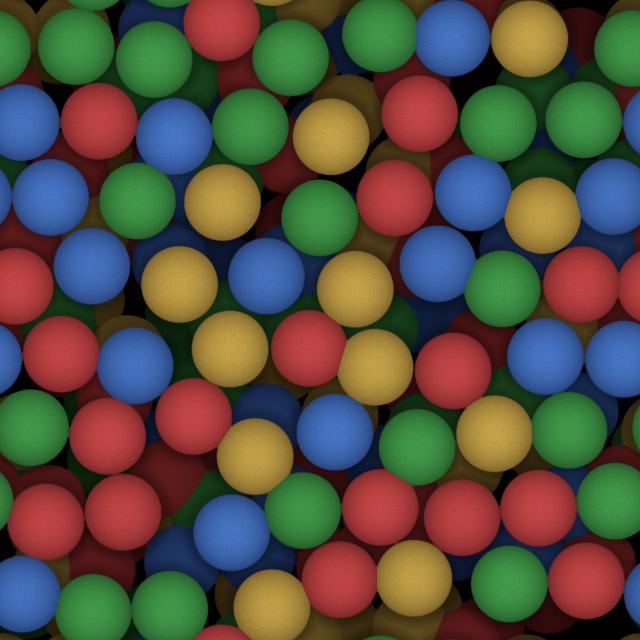
Reproduce this pattern procedurally as a WebGL 1 fragment shader.

```glsl
precision highp float;
uniform vec2 u_resolution;

const float CELLS = 8.0;         // balls per side in each layer, even so rows wrap
const float RADIUS = 0.48;       // ball radius, in cells
const float SPACING = 0.99;      // wanted distance between ball centres, in cells
const float JITTER = 0.62;       // random shift of a ball, in cells
const float LAYER_DROP = 1.15;   // depth between layers, in radii
const float DROP_SPREAD = 0.5;   // random extra depth in the lower layers
const float FALLOFF = 0.7;       // loss of light with depth
const float AMBIENT = 0.2;       // light left at the bottom
const float DEEPEN = 0.15;       // gain of saturation with depth
const float CONTACT = 0.7;       // light right beside a ball of the top layer
const float CONTACT_WIDTH = 0.2; // reach of that shadow, in cells
const float GRAIN = 480.0;       // surface specks per side
const float GRAIN_DEPTH = 0.05;

const vec3 RED = vec3(0.77, 0.275, 0.28);
const vec3 YELLOW = vec3(0.77, 0.63, 0.285);
const vec3 BLUE = vec3(0.28, 0.455, 0.77);
const vec3 GREEN = vec3(0.26, 0.605, 0.29);
const vec3 FLOOR = vec3(0.06, 0.07, 0.06);

vec2 hash2(vec2 p) {
  vec2 q = vec2(dot(p, vec2(127.1, 311.7)), dot(p, vec2(269.5, 183.3)));
  return fract(sin(q) * 43758.55);
}

// Random pair of a cell, repeating across the canvas edges
vec2 cellRandom(vec2 cell, float seed) {
  return hash2(mod(cell, CELLS) + seed * 13.0);
}

// Staggered, jittered ball centre
vec2 seat(vec2 cell, float layer) {
  float stagger = 0.5 * mod(cell.y, 2.0) - 0.25;
  vec2 shift = (cellRandom(cell, layer + 1.0) - 0.5) * JITTER;
  return cell + 0.5 + vec2(stagger, 0.0) + shift;
}

// Half the overlap of two balls, pointing away from the other
vec2 repel(vec2 centre, vec2 other) {
  vec2 away = centre - other;
  float d = max(length(away), 0.001);
  return away / d * max(SPACING - d, 0.0) * 0.5;
}

// Two rounds of pushing overlapping balls apart
vec2 nudge(vec2 cell) {
  vec2 home = seat(cell, 0.0);
  vec2 push = vec2(0.0);
  for (int j = -1; j <= 1; j++)
    for (int i = -1; i <= 1; i++)
      push += repel(home, seat(cell + vec2(i, j), 0.0));
  return home + push;
}

vec2 settle(vec2 cell) {
  vec2 home = nudge(cell);
  vec2 push = vec2(0.0);
  for (int j = -1; j <= 1; j++)
    for (int i = -1; i <= 1; i++)
      if (i != 0 || j != 0) push += repel(home, nudge(cell + vec2(i, j)));
  return home + push;
}

vec3 ballColour(float pick) {
  if (pick < 0.25) return RED;
  if (pick < 0.5) return YELLOW;
  return pick < 0.76 ? BLUE : GREEN;
}

// Colour dimmed and deepened by its height; 1 is the top of the pile
vec3 shade(vec4 hit, float contact) {
  float depth = max(1.0 - hit.w, 0.0);
  float light = mix(AMBIENT, 1.0, exp(-FALLOFF * depth));
  light *= mix(1.0, contact, smoothstep(0.9, 1.3, depth));
  return light * pow(hit.rgb, vec3(1.0 + DEEPEN * depth));
}

void main() {
  vec2 uv = gl_FragCoord.xy / u_resolution;
  float pixel = CELLS / min(u_resolution.x, u_resolution.y);
  vec4 front = vec4(FLOOR, -9.0);  // rgb and height
  vec4 back = front;
  float cover = 1.0;
  float gap = 1.0;

  // Keep the two highest balls under this point
  for (int k = 0; k < 3; k++) {
    float layer = float(k);
    vec2 p = uv * CELLS + layer * vec2(0.37, 0.61);
    for (int j = -1; j <= 1; j++)
      for (int i = -1; i <= 1; i++) {
        vec2 cell = floor(p) + vec2(i, j);
        vec2 centre = seat(cell, layer);
        if (distance(p, centre) > 1.2) continue;
        if (k == 0) centre = settle(cell);
        float rim = distance(p, centre) - RADIUS;
        if (k == 0) gap = min(gap, max(rim, 0.0));
        if (rim > pixel) continue;

        vec2 rnd = cellRandom(cell, layer + 5.0);
        float r = min(1.0 + rim / RADIUS, 1.0);
        float drop = layer * LAYER_DROP + rnd.y * (k == 0 ? 0.06 : DROP_SPREAD);
        vec4 hit = vec4(ballColour(rnd.x), sqrt(1.0 - r * r) - drop);
        if (hit.w > front.w) {
          back = front;
          front = hit;
          cover = 1.0 - smoothstep(-pixel, pixel, rim);
        } else if (hit.w > back.w) {
          back = hit;
        }
      }
  }

  // Smooth the rims and the seams where balls meet
  float contact = mix(CONTACT, 1.0, smoothstep(0.0, CONTACT_WIDTH, gap));
  float seam = 0.5 + 0.5 * smoothstep(0.0, 0.06, front.w - back.w);
  vec3 colour = mix(shade(back, contact), shade(front, contact), cover * seam);
  float speck = hash2(floor(uv * GRAIN)).x - 0.5;
  gl_FragColor = vec4(colour * (1.0 + GRAIN_DEPTH * speck), 1.0);
}
```
